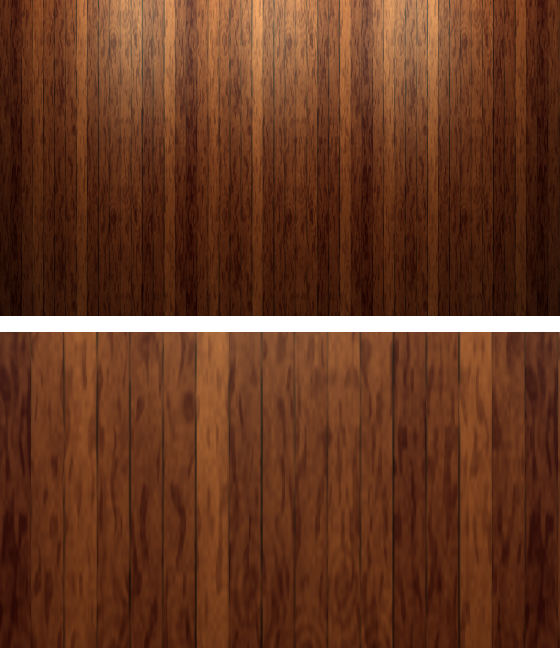
Top, the full canvas; bottom, a detail of the centre.
A WebGL 1 fragment shader for this texture:

```glsl
precision highp float;
// Narrow vertical wood planks in a repeating square tile, lit by three soft lamps from above.
uniform vec2 u_resolution;

float hash(vec2 p) {
  vec3 q = fract(p.xyx * 0.1031);
  q += dot(q, q.yzx + 33.33);
  return fract((q.x + q.y) * q.z);
}

// Value noise that wraps vertically after "period" cells.
float noise(vec2 p, float period) {
  vec2 cell = floor(p), f = fract(p);
  f = f * f * (3.0 - 2.0 * f);
  float y0 = mod(cell.y, period), y1 = mod(cell.y + 1.0, period);
  float low = mix(hash(vec2(cell.x, y0)), hash(vec2(cell.x + 1.0, y0)), f.x);
  float high = mix(hash(vec2(cell.x, y1)), hash(vec2(cell.x + 1.0, y1)), f.x);
  return mix(low, high, f.y);
}

// Base lightness of each of the 16 planks in a tile.
float plankTone(float id) {
  mat4 tones = mat4(0.06, 0.44, 0.70, 0.46,
                    0.38, 0.48, 0.84, 0.34,
                    0.40, 0.44, 0.60, 0.48,
                    0.24, 0.40, 0.74, 0.30);
  float tone = 0.0;
  for (int i = 0; i < 4; i++)
    for (int j = 0; j < 4; j++)
      if (abs(float(i * 4 + j) - id) < 0.5) tone = tones[i][j];
  return tone;
}

vec3 wood(vec2 tile, float pixel) {
  float across = fract(tile.x) * 16.0;
  float id = floor(across), x = fract(across), y = fract(tile.y);

  // Fibres bend around one stretched knot per plank.
  float knotY = hash(vec2(id, 7.0));
  float figured = smoothstep(0.25, 0.75, hash(vec2(id, 19.0)));
  vec2 d = vec2(x - 0.3 - 0.4 * hash(vec2(id, 3.0)), fract(y - knotY + 0.5) - 0.5);
  float wobble = noise(vec2(id * 9.0 + x * 2.0, y * 12.0), 12.0) - 0.5;
  float r = length(d * vec2(1.0, 6.0)) + 0.2 * wobble;
  float near = figured * exp(-75.0 * d.y * d.y);
  float rings = sin(r * 24.0) * near;
  float bentX = x + wobble * 0.25 + 0.15 * near * sign(d.x) * exp(-4.0 * abs(d.x));

  // Long fibres, sparse dark streaks and fine pores.
  float fibre = noise(vec2(id * 31.0 + bentX * 5.0, y * 7.0), 7.0) - 0.5;
  float streak = smoothstep(0.5, 0.85, noise(vec2(id * 47.0 + bentX * 8.0, y * 18.0), 18.0));
  float pore = noise(vec2(id * 61.0 + x * 12.0, y * 64.0), 64.0) - 0.5;
  float patchy = noise(vec2(id * 5.0 + 0.5, y * 4.0), 4.0) - 0.5;
  float tone = plankTone(id) + 0.05 + 0.28 * fibre - 0.36 * streak + 0.26 * pore
             + 0.16 * patchy + 0.15 * rings - 0.28 * figured * exp(-r * r * 30.0);
  vec3 color = mix(vec3(0.31, 0.088, 0.027), vec3(0.62, 0.305, 0.12), clamp(tone, -0.3, 1.2));

  // Thin dark joints of uneven strength, partly worn away along their length.
  float edge = min(x, 1.0 - x);
  float side = mod(id + step(0.5, x), 16.0);
  float joint = 1.0 - smoothstep(0.01, 0.04 + pixel * 0.6, edge);
  float wear = smoothstep(0.1, 0.7, noise(vec2(side * 13.0, y * 14.0), 14.0));
  return color * (1.0 - joint * (0.35 + 0.65 * wear) * mix(0.1, 0.6, hash(vec2(side, 41.0))));
}

void main() {
  vec2 p = gl_FragCoord.xy / u_resolution.y;
  vec2 screen = gl_FragCoord.xy / u_resolution;
  float tileSize = 0.5556;
  vec3 color = wood(p / tileSize - vec2(0.06, 0.0), 16.0 / (tileSize * u_resolution.y));

  // Three lamps along the top edge.
  float glow = 0.0;
  for (int i = 0; i < 3; i++) {
    vec2 d = (screen - vec2(0.25 + 0.24 * float(i), 1.02)) / vec2(0.11, 0.4);
    glow += exp(-dot(d, d));
  }

  // Fall-off towards the floor and the sides, with a faint haze above.
  float sides = 1.0 - 0.32 * pow(abs(2.0 * screen.x - 1.0), 3.0);
  float shade = mix(0.56, 1.14, pow(screen.y, 1.3)) * sides;
  float haze = sides * exp(-6.0 * (1.0 - screen.y) * (1.0 - screen.y));
  color = color * (shade + 0.1 * glow);
  color += glow * vec3(0.17, 0.25, 0.23) + haze * vec3(0.04, 0.055, 0.05);
  gl_FragColor = vec4(color, 1.0);
}
```
